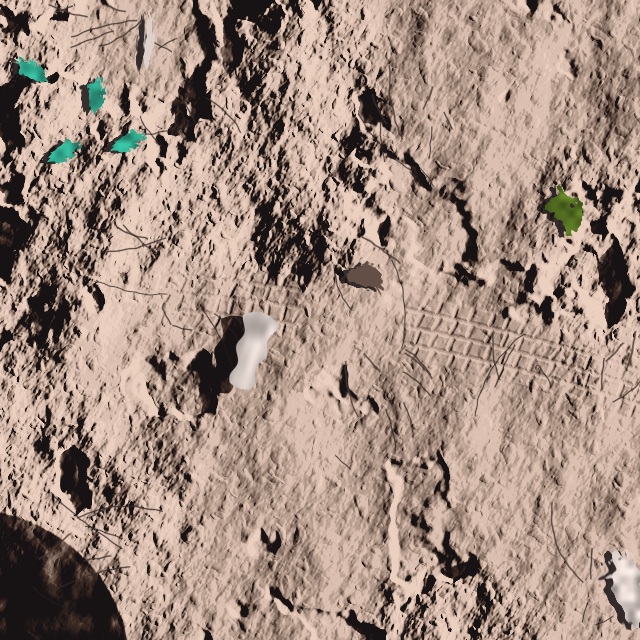
Reproduce this texture procedurally as a three.js fragment shader.

```glsl
// Sunlit, trodden sand with pits, clods, a tyre track, twigs and litter.
// A noise height field is lit by a low sun and marched for cast shadows; the
// tone picks a colour from a sand ramp, then debris is laid on top.
varying vec2 vUv;
const vec3 SHADOW = vec3(0.09, 0.07, 0.08);
const vec3 UMBER = vec3(0.23, 0.16, 0.13);
const vec3 BROWN = vec3(0.39, 0.31, 0.27);
const vec3 EARTH = vec3(0.55, 0.46, 0.41);
const vec3 SAND = vec3(0.72, 0.62, 0.56);
const vec3 PALE = vec3(0.86, 0.75, 0.69);
const vec3 TEAL = vec3(0.2, 0.7, 0.59);
const vec3 LEAF = vec3(0.36, 0.48, 0.14);
const vec3 PLASTIC = vec3(0.87, 0.82, 0.8);
const vec2 SUN = vec2(0.985, 0.17);  // direction towards the sun
const float SUN_SLOPE = 0.58;        // tangent of its elevation
const float PIT_DEPTH = 0.03;
const float CLOD_HEIGHT = 0.015;
const float TREAD_DEPTH = 0.0016;
const float GRAIN_ANGLE = -0.95;
const vec2 GRAIN_SCALE = vec2(4.8, 7.2);
const float EDGE = 0.0013;           // soft edge of laid-on shapes
const int TWIGS = 60;

vec2 hash2(vec2 p) {
  vec3 q = fract(p.xyx * vec3(0.1031, 0.1030, 0.0973));
  q += dot(q, q.yzx + 33.33);
  return fract((q.xx + q.yz) * q.zy);
}
float noise(vec2 p) {
  vec2 i = floor(p), f = fract(p);
  f = f * f * (3.0 - 2.0 * f);
  float low = mix(hash2(i).x, hash2(i + vec2(1, 0)).x, f.x);
  float high = mix(hash2(i + vec2(0, 1)).x, hash2(i + 1.0).x, f.x);
  return mix(low, high, f.y);
}
vec2 noise2(vec2 p) { return vec2(noise(p), noise(p + 57.3)) - 0.5; }
mat2 turn(float a) { return mat2(cos(a), sin(a), -sin(a), cos(a)); }
float cover(float d) { return 1.0 - smoothstep(-EDGE, EDGE, d); }

// One lump per cell, of random size
float clods(vec2 p, float scale) {
  vec2 q = p * scale, rnd = hash2(floor(q) + 41.0);
  float r = 0.3 * sqrt(rnd.x) + 0.01;
  vec2 d = fract(q) - 0.3 - 0.4 * rnd.yx;
  return r * max(0.0, 1.0 - dot(d, d) / (r * r)) * 22.0 / scale;
}
// Ragged hollows, denser near two churned spots
float pits(vec2 p) {
  float n = 0.6 * noise(p * 7.5 + 21.0) + 0.27 * noise(p * 19.0) + 0.13 * noise(p * 45.0);
  vec2 a = (p - vec2(0.22, 0.95)) * 9.0, b = (p - vec2(0.61, 0.79)) * 13.0;
  return smoothstep(0.6, 0.74, n + 0.2 * (exp(-dot(a, a)) + exp(-dot(b, b))));
}
// Distance across the curved tyre track, and its grooves
float trackOffset(vec2 p) { return p.y - 0.555 + 0.16 * p.x * p.x; }
float grooves(vec2 p) {
  float v = trackOffset(p) / 0.027;
  float u = p.x * 38.0 - 0.45 * v + 0.3 * floor(v) + 0.5 * noise(p * 30.0);
  vec2 g = smoothstep(0.29, 0.48, abs(fract(vec2(u, v)) - 0.5));
  return max(g.x, g.y);
}
float height(vec2 p, float rough, float track) {
  vec2 w = p + 0.02 * noise2(p * 25.0) + 0.01 * noise2(p * 80.0 + 9.1);
  float h = 0.0, amp = 0.05;
  vec2 q = turn(GRAIN_ANGLE) * p * GRAIN_SCALE + 13.7;
  for (int i = 0; i < 6; i++) {
    h += amp * noise(q);
    q = turn(0.12) * q * 2.13 + 5.1;
    amp *= 0.48;
  }
  h += CLOD_HEIGHT * (clods(w, 22.0) + clods(turn(0.7) * w + 3.0, 43.0));
  h -= PIT_DEPTH * pits(w) * (1.0 - track);
  return h * rough - TREAD_DEPTH * track * grooves(p);
}
// Tone to sand colour, spaced by how common each colour is
vec3 ramp(float t) {
  vec3 c = mix(SHADOW, UMBER, smoothstep(0.06, 0.17, t));
  c = mix(c, BROWN, smoothstep(0.17, 0.26, t));
  c = mix(c, EARTH, smoothstep(0.26, 0.39, t));
  c = mix(c, SAND, smoothstep(0.39, 0.57, t));
  c = mix(c, PALE, smoothstep(0.57, 0.78, t));
  return c + 0.06 * smoothstep(0.9, 1.3, t);
}
// Tapered bottle with a waist
float bottle(vec2 p) {
  vec2 q = turn(0.31) * (p - vec2(0.393, 0.452));
  float r = 0.021 + 0.09 * q.y + 0.004 * cos(q.y * 130.0);
  return max(abs(q.x) - r, abs(q.y) - 0.062 + 14.0 * q.x * q.x);
}
// Ragged flake, laid on the ground with its shadow
float flake(vec2 q, float thin) {
  return (length(q) - 0.3 - 0.9 * noise(q * 1.7 + thin * 5e3) - 0.4 * noise(q * 5.0)) * thin;
}
vec3 litter(vec3 ground, vec3 tint, vec2 q, vec2 size, float angle) {
  float shade = cover(flake(turn(angle) * (q + SUN * 0.012) / size, size.y));
  ground = mix(ground, SHADOW, 0.85 * shade);
  return mix(ground, tint, cover(flake(turn(angle) * q / size, size.y)));
}

void main() {
  vec2 p = vUv;
  // Rough and smooth areas, and the worn track
  float rough = mix(0.5, 1.4, smoothstep(0.3, 0.65, noise(p * 4.3 + 4.0)));
  float track = 1.0 - smoothstep(0.04, 0.06, abs(trackOffset(p)));
  track *= smoothstep(0.2, 0.3, p.x) * smoothstep(0.05, 0.1, abs(p.x - 0.55));
  rough *= 1.0 - 0.5 * track;
  // Slope towards the sun, and cast shadow
  float h = height(p, rough, track), block = 0.0, reach = 0.004;
  float slope = (height(p + SUN * 0.0015, rough, track) - h) / 0.0015;
  for (int i = 0; i < 11; i++) {
    block = max(block, height(p + SUN * reach, rough, track) - h - SUN_SLOPE * reach);
    reach *= 1.34;
  }
  float lit = 1.0 - smoothstep(0.0, 0.006, block);
  lit *= 1.0 - cover(bottle(p + vec2(0.034, 0.006)));
  lit *= smoothstep(0.252, 0.257, length(p + 0.05));
  float fill = noise(p * 38.0 + 6.0);
  float tone = 0.62 - 0.55 * slope / SUN_SLOPE + 0.16 * (noise(p * 6.0) - 0.5);
  vec3 c = ramp(max(tone, 0.0) * mix(0.07 + 0.3 * fill * fill, 1.0, lit));
  // Dry twigs in loose bundles
  for (int i = 0; i < TWIGS; i++) {
    float id = float(i);
    vec2 a = hash2(vec2(floor(id / 4.0), 3.0)), b = hash2(vec2(id, 17.0)), r = hash2(vec2(id, 29.0));
    vec2 q = turn(2.6 * a.x + 1.6 * b.x - 1.3) * (p - a - 0.13 * (r - 0.5));
    float bend = (r.x - 0.5) * 9.0 * q.x * q.x + 0.003 * noise(q.xx * 60.0 + r * 40.0);
    float d = max(abs(q.y + bend) - 0.0006 - 0.0007 * r.y, abs(q.x) - 0.015 - 0.06 * b.y * b.y);
    c = mix(c, mix(SHADOW, BROWN, r.y * 0.7), 0.85 * cover(d));
  }
  // Litter and plants
  float shine = 0.65 + 0.5 * noise(p * 75.0);
  for (int i = 0; i < 4; i++) {
    vec2 r = hash2(vec2(float(i), 71.0));
    vec2 spot = vec2(0.05 + 0.05 * float(i), 0.74 + 0.16 * r.x);
    c = litter(c, TEAL * shine, p - spot, vec2(0.023, 0.012), r.y * 3.0);
  }
  c = litter(c, PLASTIC, p - vec2(0.232, 0.935), vec2(0.04, 0.007), 1.7);
  c = litter(c, PLASTIC * shine, p - vec2(0.985, 0.08), vec2(0.05, 0.028), 1.2);
  c = litter(c, BROWN, p - vec2(0.57, 0.57), vec2(0.03, 0.018), 0.4);
  c = litter(c, LEAF * shine, p - vec2(0.88, 0.67), vec2(0.03, 0.025), 1.0);
  float fold = 0.75 + 0.36 * noise(turn(0.31) * p * vec2(70.0, 34.0));
  gl_FragColor = vec4(mix(c, PLASTIC * fold, cover(bottle(p))), 1.0);
}
```
